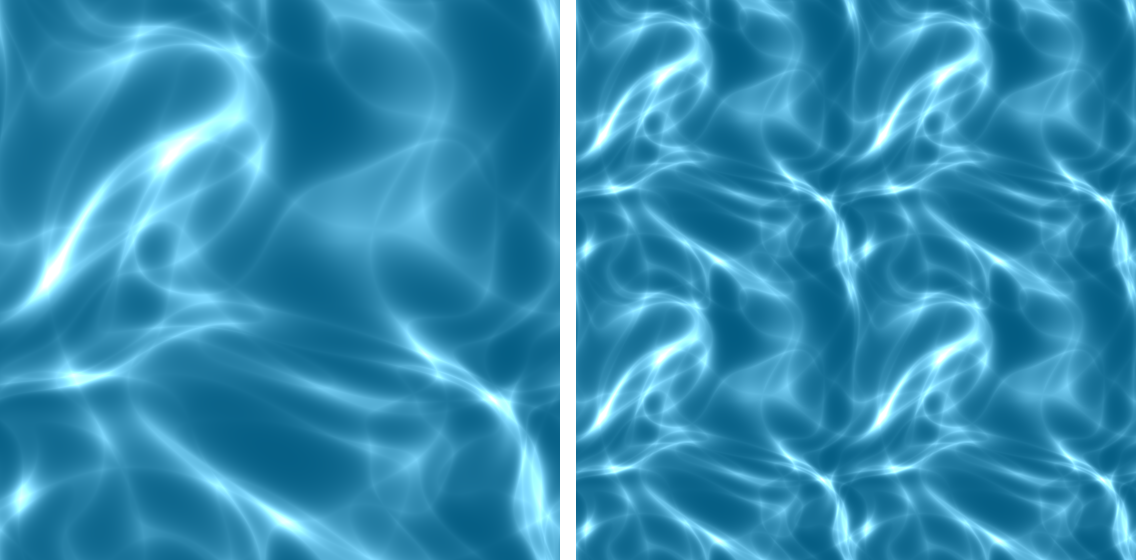
Left, the tile; right, the same tile 2 across and 2 down.
Write a Shadertoy shader that draws this texture.

```glsl
// Seamless water caustics: soft bright light filaments over deep blue.
#define TAU 6.28318530718
#define LAYERS 5
#define PHASE 23.75
#define ORIGIN -250.0
#define SPREAD 1.234
#define CEILING 1.17
#define CURVE 1.4
#define SHARPNESS 8.0
#define WATER_COLOR vec3(0.0, 0.35, 0.5)

// Shade left by one folded wave layer; falls to zero along its bright lines.
float layerShade(vec2 warped, float phase) {
    float a = abs(sin(warped.x + phase));
    float b = abs(cos(warped.y + phase));
    return a * b / (SPREAD * max(length(vec2(a, b)), 1e-4));
}

// Every warp step is periodic in TAU, so the unit square tiles exactly.
float caustics(vec2 uv) {
    vec2 p = fract(uv) * TAU + ORIGIN;
    vec2 warped = p;
    float shade = 1.0;
    for (int n = 1; n <= LAYERS; n++) {
        float t = PHASE * (1.0 - 3.5 / float(n));
        warped = p + vec2(cos(t - warped.x) + sin(t + warped.y),
                          sin(t - warped.y) + cos(t + warped.x));
        shade += layerShade(warped, t);
    }
    shade /= float(LAYERS);
    return pow(max(CEILING - pow(shade, CURVE), 0.0), SHARPNESS);
}

void mainImage(out vec4 fragColor, in vec2 fragCoord) {
    // Four samples per pixel keep the thin filaments smooth.
    vec3 color = vec3(0.0);
    for (int k = 0; k < 4; k++) {
        vec2 offset = vec2(k % 2, k / 2) * 0.5 - 0.25;
        vec2 uv = (fragCoord + offset) / iResolution.xy;
        float light = caustics(vec2(uv.x, 1.0 - uv.y));
        color += clamp(WATER_COLOR + light, 0.0, 1.0);
    }
    fragColor = vec4(color / 4.0, 1.0);
}
```
